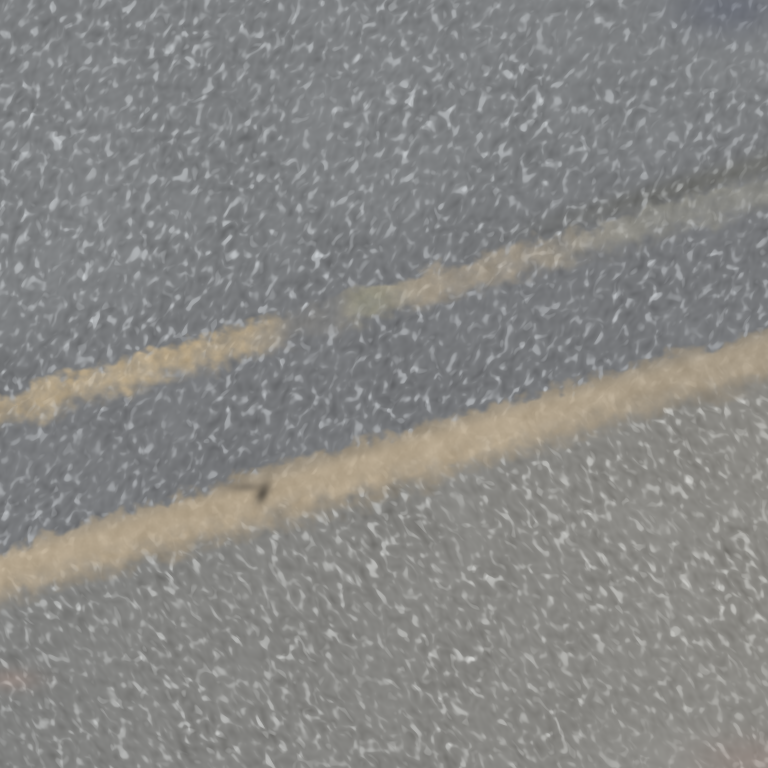
Give the GLSL for this texture, as a WebGL 2 fragment shader.

```glsl
#version 300 es
precision highp float;
// Weathered asphalt crossed by two worn, parallel tan road stripes.
// Thresholded gradient noise forms sparse stone flecks; sloped bands with
// noisy borders form the paint, and soft spots add stains and marks.

#define SLOPE 0.287          // rise of both stripes
#define UPPER_START 0.466    // height of the upper stripe at the left edge
#define LOWER_START 0.251    // height of the lower stripe at the left edge
#define UPPER_HALF 0.019     // half widths of the stripes
#define LOWER_HALF 0.034
#define GRAIN_SCALE 74.0     // flecks across the canvas
#define GRAIN_GAIN 0.19      // brightness of the flecks
#define EDGE_SOFT 0.010      // softness of the paint borders
#define EDGE_WEAR 0.019      // raggedness of the paint borders

uniform vec2 u_resolution;
out vec4 fragColor;

// Integer hash of a lattice cell, giving two values in 0..1
vec2 hash2(vec2 cell) {
    uvec2 q = uvec2(ivec2(cell) + 4096);
    uint h = q.x * 1664525u ^ q.y * 1013904223u;
    h = (h ^ (h >> 15)) * 2246822519u;
    h = (h ^ (h >> 13)) * 3266489917u;
    h ^= h >> 16;
    return vec2(float(h & 65535u), float(h >> 16)) / 65535.0;
}

float lattice(vec2 cell, vec2 offset) {
    return dot(hash2(cell) * 2.0 - 1.0, offset);
}

// Gradient noise, roughly -0.7..0.7
float noise(vec2 p) {
    vec2 i = floor(p), f = fract(p);
    vec2 u = f * f * f * (f * (f * 6.0 - 15.0) + 10.0);
    vec2 e = vec2(1.0, 0.0);
    float low = mix(lattice(i, f), lattice(i + e, f - e), u.x);
    float high = mix(lattice(i + e.yx, f - e.yx), lattice(i + 1.0, f - 1.0), u.x);
    return mix(low, high, u.y);
}

float fbm(vec2 p) {
    float sum = 0.0, gain = 1.0;
    for (int k = 0; k < 4; k++) {
        sum += gain * noise(p);
        p = mat2(1.6, 1.2, -1.2, 1.6) * p + 7.3;
        gain *= 0.5;
    }
    return sum;
}

// Soft elliptical spot
float spot(vec2 p, vec2 center, vec2 radius) {
    vec2 d = (p - center) / radius;
    return exp(-dot(d, d));
}

// Sparse bright flecks over a mild dark grain, stretched along a constant lean
float flecks(vec2 p, float lean) {
    vec2 q = vec2(p.x + lean * p.y, p.y * 0.8) * GRAIN_SCALE;
    q += 0.5 * vec2(noise(q * 0.6 + 31.0), noise(q * 0.6 + 87.0));
    float stone = noise(q) + 0.65 * noise(q * 1.7 + 13.0);
    float chips = smoothstep(0.10, 0.50, stone);
    float rim = smoothstep(0.15, 0.45, noise(q * 1.25 + 53.0));
    return 0.42 * stone + 0.65 * chips + 0.45 * rim - 0.20;
}

// Coverage of a band around d = 0, softer on its lower side
float band(float d, float halfWidth, float wear) {
    float soft = EDGE_SOFT * (d < 0.0 ? 1.5 : 0.8);
    return 1.0 - smoothstep(-soft, soft, abs(d) - halfWidth + wear);
}

void main() {
    vec2 p = gl_FragCoord.xy / u_resolution;
    float upper = p.y - UPPER_START - SLOPE * p.x;
    float lower = p.y - LOWER_START - SLOPE * p.x;
    float cloud = fbm(p * 5.0);
    float grain = mix(flecks(p, 0.4), flecks(p, -0.25), smoothstep(-0.03, 0.03, lower));
    float wear = EDGE_WEAR * (fbm(p * vec2(24.0, 30.0)) + 0.6 * noise(p * 80.0) + 0.25 * grain);

    // Asphalt: cool above, darker between stripes, warm and pale below
    vec3 coolRoad = vec3(0.530, 0.540, 0.548);
    vec3 laneRoad = vec3(0.502, 0.510, 0.520);
    vec3 warmRoad = mix(vec3(0.542, 0.545, 0.540), vec3(0.580, 0.575, 0.557), p.x);
    vec3 color = mix(laneRoad, coolRoad, smoothstep(-0.02, 0.16, upper));
    color = mix(warmRoad, color, smoothstep(-0.04, 0.02, lower));
    color += 0.022 * cloud;

    // Stains: dark corner, olive shadow over the worn stripe, reddish dirt
    color -= vec3(0.08, 0.075, 0.05) * spot(p, vec2(0.95, 0.99), vec2(0.07, 0.035));
    float shadow = smoothstep(0.55, 0.95, p.x) * spot(vec2(upper, 0.0), vec2(0.035, 0.0), vec2(0.016, 1.0));
    color -= vec3(0.04, 0.045, 0.065) * shadow;
    color += vec3(0.07, 0.03, 0.015) * spot(p, vec2(0.015, 0.115), vec2(0.035, 0.014));
    color += vec3(0.02, -0.01, -0.015) * spot(p, vec2(0.98, 0.01), vec2(0.07, 0.03));

    // Flecks vary in patches and fade toward the blurred right corners
    float clarity = 1.0 - 0.5 * smoothstep(0.5, 1.1, p.x) * smoothstep(0.2, 0.5, abs(p.y - 0.5));
    clarity *= clamp(1.0 + 0.7 * fbm(p * 11.0 + 3.0), 0.5, 1.5);
    vec3 roadColor = color + GRAIN_GAIN * clarity * grain * vec3(0.98, 1.0, 1.01);

    // Upper stripe: tan, broken near the middle, fading to grey at right
    float gap = smoothstep(0.33, 0.39, p.x) * (1.0 - smoothstep(0.43, 0.47, p.x));
    float worn = clamp(0.85 + 0.6 * fbm(p * 28.0 + 9.0), 0.25, 1.0);
    float upperPaint = band(upper, UPPER_HALF, wear) * (1.0 - 0.85 * gap) * worn;
    upperPaint *= mix(1.0, 0.72, smoothstep(0.35, 0.9, p.x));
    vec3 upperTan = mix(vec3(0.735, 0.670, 0.560), vec3(0.665, 0.625, 0.560), smoothstep(0.3, 0.5, p.x));
    upperTan = mix(upperTan, vec3(0.595, 0.590, 0.555), smoothstep(0.66, 0.86, p.x));
    upperTan = mix(upperTan, vec3(0.610, 0.605, 0.545), spot(p, vec2(0.48, 0.605), vec2(0.045, 0.04)));

    // Lower stripe: wider, more complete, worn through along its lower border
    float lowerHalf = LOWER_HALF + 0.006 * spot(vec2(p.x, 0.0), vec2(0.42, 0.0), vec2(0.2, 1.0));
    float lowerWorn = mix(1.0, worn, smoothstep(0.005, -0.025, lower));
    float lowerPaint = 0.95 * band(lower, lowerHalf, wear) * lowerWorn;
    vec3 lowerTan = mix(vec3(0.720, 0.660, 0.565), vec3(0.675, 0.625, 0.545), smoothstep(0.6, 0.95, p.x));
    lowerTan -= vec3(0.10, 0.08, 0.05) * smoothstep(0.012, 0.038, abs(lower));

    float paintGrain = 0.055 * grain + 0.035 * cloud + 0.06 * fbm(p * 40.0);
    color = mix(roadColor, upperTan + paintGrain * 1.4, upperPaint);
    color = mix(color, lowerTan + paintGrain, lowerPaint);

    // Dark chip on the lower stripe, with a faint trail to its left
    vec2 chip = p - vec2(0.342, 0.358);
    chip.x -= 0.3 * chip.y;
    color = mix(color, vec3(0.31, 0.29, 0.26), 0.85 * spot(chip, vec2(0.0), vec2(0.008, 0.014)));
    color = mix(color, vec3(0.43, 0.40, 0.36), 0.6 * spot(p, vec2(0.320, 0.366), vec2(0.025, 0.006)));

    fragColor = vec4(clamp(color, 0.0, 1.0), 1.0);
}
```
